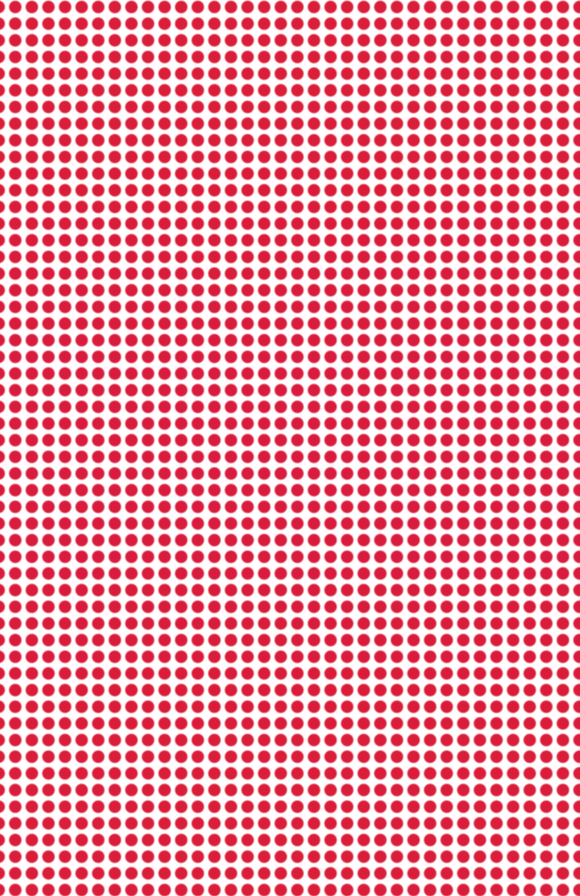
A WebGL 1 fragment shader for this pattern:

```glsl
precision highp float;
// A regular square grid of soft-edged crimson dots on white, cropped at the borders.

#define REPEATS vec2(34.95, 53.78)      // cells across and down
#define FIRST_DOT vec2(-0.08, 0.36)     // lower-left dot centre, in cells
#define DOT_RADIUS 0.372                // in cells
#define EDGE_SOFTNESS 0.082             // half width of the dot's edge, in cells
#define PAPER vec3(1.0, 0.992, 0.992)
#define DOT_RED vec3(0.855, 0.112, 0.220)
#define DOT_CRIMSON vec3(0.852, 0.106, 0.242)

uniform vec2 u_resolution;

// Coverage of the nearest dot: 1 inside, 0 outside.
float dotCoverage(vec2 cell) {
  vec2 offset = fract(cell + 0.5) - 0.5;
  float pixel = REPEATS.x / u_resolution.x;
  float soft = max(EDGE_SOFTNESS, 0.6 * pixel);
  return 1.0 - smoothstep(DOT_RADIUS - soft, DOT_RADIUS + soft, length(offset));
}

// Ink leans slightly cooler through the middle of the sheet.
vec3 inkColor(float height) {
  float middle = 1.0 - smoothstep(0.05, 0.35, abs(height - 0.5));
  return mix(DOT_RED, DOT_CRIMSON, middle);
}

void main() {
  vec2 uv = gl_FragCoord.xy / u_resolution;
  vec2 cell = uv * REPEATS - FIRST_DOT;
  vec3 color = mix(PAPER, inkColor(uv.y), dotCoverage(cell));
  gl_FragColor = vec4(color, 1.0);
}
```
